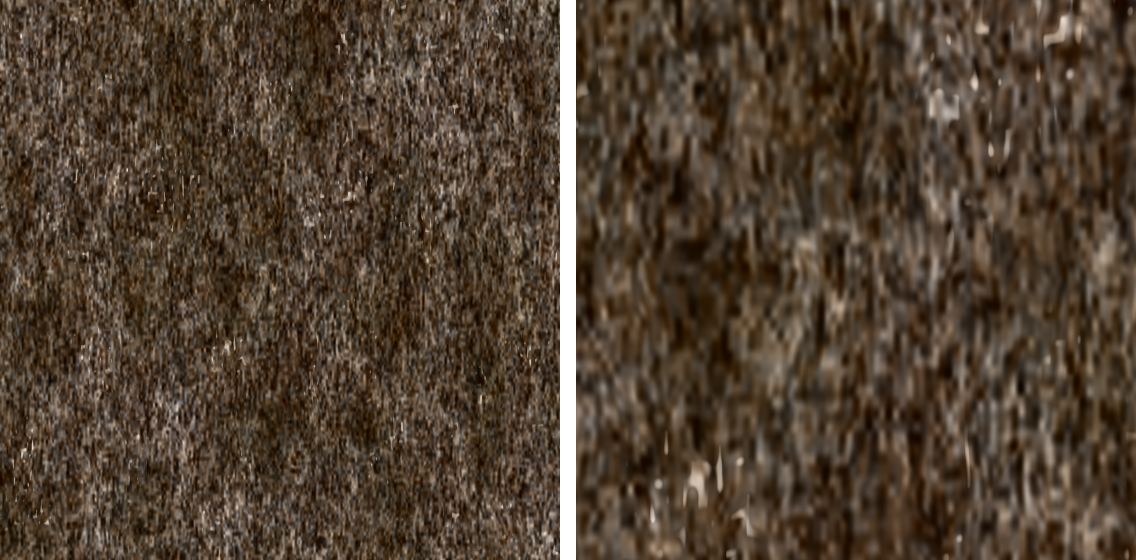
Left, the full canvas; right, a detail of the centre.
Give the GLSL for this texture, as a Shadertoy shader.

```glsl
// Weathered brown bark: fine upright fibres, grey flakes, dark streaks and pale glints.

float hash(vec2 cell, float seed) {
    vec3 p = fract(vec3(cell.xyx) * 0.1031 + seed * 0.137);
    p += dot(p, p.yzx + 33.33);
    return fract((p.x + p.y) * p.z);
}

// Smooth value noise in the range -1 to 1.
float noise(vec2 p, float seed) {
    vec2 cell = floor(p);
    vec2 f = fract(p);
    f = f * f * (3.0 - 2.0 * f);
    float low = mix(hash(cell, seed), hash(cell + vec2(1, 0), seed), f.x);
    float high = mix(hash(cell + vec2(0, 1), seed), hash(cell + vec2(1, 1), seed), f.x);
    return 2.0 * mix(low, high, f.y) - 1.0;
}

// Bends the upright grain so that fibres lean slightly and flakes get ragged sides.
vec2 bendGrain(vec2 p) {
    float lean = 0.004 * noise(p * vec2(13.0, 8.0), 1.0);
    float ragged = 0.0016 * noise(p * vec2(42.0, 34.0), 2.0);
    float slip = 0.004 * noise(p * vec2(60.0, 14.0), 3.0);
    return p + vec2(lean + ragged, slip);
}

// Relief with roughly unit spread, summed from broad streaks down to grit.
float barkRelief(vec2 p, float patches) {
    float lumps = noise(p * vec2(29.0, 12.0), 5.0);
    float flakes = noise(p * vec2(76.0, 31.0), 6.0);
    float fibres = noise(p * vec2(225.0, 62.0), 7.0);
    float grit = noise(p * vec2(250.0, 150.0), 8.0);
    float fineContrast = 1.0 + 0.2 * patches + 0.2 * lumps;
    float fine = (0.64 * fibres + 0.60 * grit) * fineContrast;
    return 2.25 * (0.28 * patches + 0.23 * lumps + 0.33 * flakes + fine);
}

// Sparse bright slivers, gathered in loose clusters.
float glints(vec2 p) {
    float slivers = smoothstep(0.5, 0.95, noise(p * vec2(210.0, 95.0), 9.0));
    float clusters = smoothstep(0.15, 0.8, noise(p * vec2(21.0, 13.0), 10.0));
    return slivers * clusters;
}

// Turns a tone into brown, tinted towards rust or cool grey by warmth.
vec3 barkColour(float tone, float warmth, float olive) {
    vec3 warmAxis = vec3(1.0, 0.0, -1.0);
    vec3 oliveAxis = vec3(-0.4, 0.6, -0.4);
    return vec3(tone) + warmth * warmAxis + olive * oliveAxis;
}

void mainImage(out vec4 fragColor, in vec2 fragCoord) {
    vec2 p = fragCoord / iResolution.y;
    vec2 grain = bendGrain(p);

    // Light and shade
    float patches = noise(grain * vec2(13.0, 5.0) + 3.7, 4.0);
    float relief = barkRelief(grain, patches);
    float tone = 0.232 + 0.102 * relief + 0.008 * relief * relief;
    tone += 0.40 * glints(grain);

    // Rust specks, grey flakes and olive shade
    float specks = noise(grain * vec2(180.0, 85.0), 11.0);
    float stains = noise(grain * vec2(38.0, 22.0), 12.0);
    float warmth = 0.062 + 0.028 * specks + 0.012 * stains - 0.008 * patches;
    float olive = 0.006 * noise(grain * vec2(15.0, 9.0), 13.0) - 0.006 * patches;

    vec3 colour = barkColour(max(tone, 0.025), warmth, olive);
    fragColor = vec4(clamp(colour, 0.0, 1.0), 1.0);
}
```
